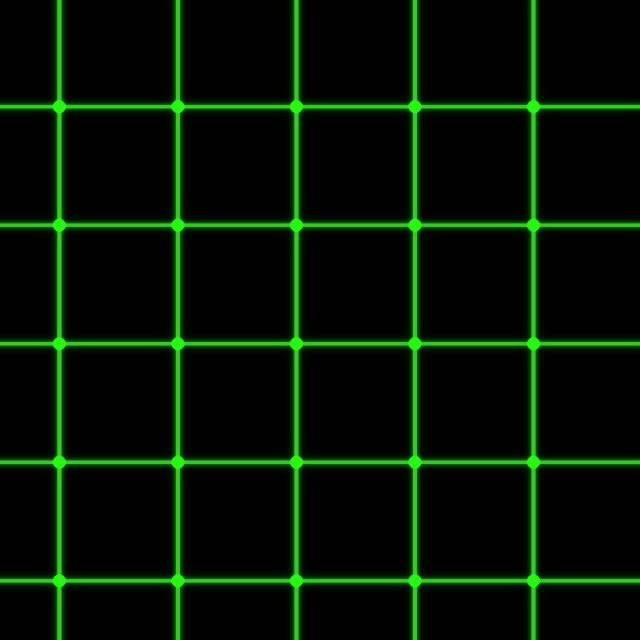
Write a Shadertoy shader that draws this pattern.

```glsl
// A glowing green square grid on black with a bright node at each crossing.
// Each axis is folded to the distance from its nearest line; that distance
// drives a soft-edged core and an exponential halo, and nodes go on top.

const float PITCH = 0.1852;                  // spacing of the lines
const vec2  FIRST_LINE = vec2(0.0928, 0.0925);
const vec2  HALF_WIDTH = vec2(0.0031, 0.0026); // vertical, horizontal lines
const float LINE_SOFTNESS = 0.0010;
const float GLOW_FALLOFF = 0.0034;
const float GLOW_STRENGTH = 0.50;
const float NODE_RADIUS = 0.0110;
const float NODE_FACETING = 0.25;            // 0 is round, 1 is a diamond
const float NODE_SOFTNESS = 0.0012;

const vec3 BACKGROUND = vec3(0.0, 0.003, 0.0);
const vec3 GLOW_COLOR = vec3(0.03, 1.0, 0.02);
const vec3 LINE_COLOR = vec3(0.24, 0.77, 0.18);
const vec3 NODE_COLOR = vec3(0.16, 0.96, 0.08);

// Coverage of a shape from its signed distance, with a soft edge
float coverage(float dist, float softness) {
    return 1.0 - smoothstep(-softness, softness, dist);
}

// Distance on each axis to the nearest grid line
vec2 gridDistance(vec2 p) {
    vec2 cell = fract((p - FIRST_LINE) / PITCH + 0.5) - 0.5;
    return abs(cell) * PITCH;
}

// Signed distance to a node, between a circle and a diamond
float nodeDistance(vec2 d) {
    return mix(length(d), d.x + d.y, NODE_FACETING) - NODE_RADIUS;
}

void mainImage(out vec4 fragColor, in vec2 fragCoord) {
    vec2 p = fragCoord / iResolution.xy;
    float pixel = 1.0 / min(iResolution.x, iResolution.y);
    float lineEdge = max(LINE_SOFTNESS, 0.6 * pixel);
    float nodeEdge = max(NODE_SOFTNESS, 0.6 * pixel);

    vec2 d = gridDistance(p);
    vec2 outside = d - HALF_WIDTH;

    // Halo around both line families
    vec2 halo = GLOW_STRENGTH * exp(-max(outside, 0.0) / GLOW_FALLOFF);
    float glow = halo.x + halo.y - halo.x * halo.y;
    vec3 color = BACKGROUND + GLOW_COLOR * glow;

    // Line cores, then the nodes
    float core = coverage(min(outside.x, outside.y), lineEdge);
    color = mix(color, LINE_COLOR, core);
    color = mix(color, NODE_COLOR, coverage(nodeDistance(d), nodeEdge));

    fragColor = vec4(color, 1.0);
}
```
